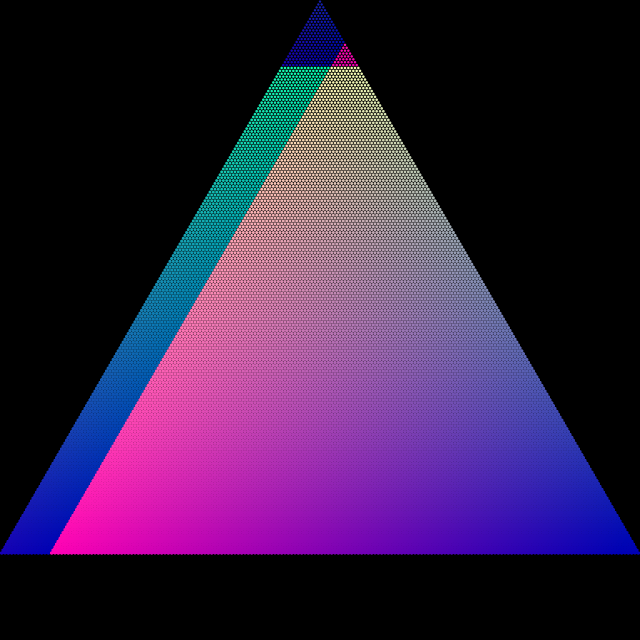
Reproduce this background procedurally as a Shadertoy shader.

```glsl
// A halftone triangle: round dots on a triangular lattice, tinted by their
// barycentric weights. Red and green run past full strength and wrap to zero,
// which cuts hard bands; the dots swell from the apex to a solid base.

const float DOTS_PER_SIDE = 192.0;
const float BASE_Y        = 0.1360;  // height of the lowest row of dots
const float APEX_RADIUS   = 0.345;   // dot radii, in lattice spacings
const float BASE_RADIUS   = 0.605;
const float RED_WRAP      = 0.0759;  // right-corner weight where red wraps
const float RED_SLOPE     = 1.12;
const float GREEN_WRAP    = 0.8820;  // apex weight where green wraps
const float BLUE_LEVEL    = 0.705;
const int   SAMPLES       = 2;       // samples per pixel side
const float ROW_HEIGHT    = 0.8660254;

// Nearest point of a unit triangular lattice, as two rectangular grids.
vec2 nearestDot(vec2 p) {
    vec2 cell = vec2(1.0, 2.0 * ROW_HEIGHT);
    vec2 even = floor(p / cell + 0.5) * cell;
    vec2 odd  = (floor(p / cell) + 0.5) * cell;
    return distance(p, even) < distance(p, odd) ? even : odd;
}

// Tint from the weights of the right corner and of the apex.
vec3 wrappedTint(float right, float apex) {
    float red   = fract(max(1.0 + RED_SLOPE * (RED_WRAP - right), 0.0));
    float green = fract(apex / GREEN_WRAP);
    return vec3(red, green, BLUE_LEVEL);
}

vec3 halftone(vec2 uv, float pixelWidth) {
    // Lattice units, with the origin at the lower-left dot
    vec2 p = (uv - vec2(0.5 / DOTS_PER_SIDE, BASE_Y)) * DOTS_PER_SIDE;
    vec2 dotCentre = nearestDot(p);

    // Barycentric weights of the dot
    float row    = floor(dotCentre.y / ROW_HEIGHT + 0.5);
    float column = floor(dotCentre.x - 0.5 * row + 0.5);
    float last   = DOTS_PER_SIDE - 1.0;
    if (row < 0.0 || column < 0.0 || row + column > last) return vec3(0.0);
    float apex  = row / last;
    float right = column / last;

    // Dot with a soft rim
    float radius = mix(BASE_RADIUS, APEX_RADIUS, apex);
    float rim = (radius - distance(p, dotCentre)) / (pixelWidth * DOTS_PER_SIDE);
    return wrappedTint(right, apex) * clamp(0.5 + rim, 0.0, 1.0);
}

void mainImage(out vec4 fragColor, in vec2 fragCoord) {
    float size = min(iResolution.x, iResolution.y);
    vec2 corner = 0.5 * (iResolution.xy - size);
    float step1 = 1.0 / float(SAMPLES);

    // Average a small grid of samples to smooth band and triangle edges
    vec3 sum = vec3(0.0);
    for (int j = 0; j < SAMPLES; j++) {
        for (int i = 0; i < SAMPLES; i++) {
            vec2 offset = (vec2(i, j) + 0.5) * step1 - 0.5;
            sum += halftone((fragCoord + offset - corner) / size, step1 / size);
        }
    }
    fragColor = vec4(sum * step1 * step1, 1.0);
}
```
